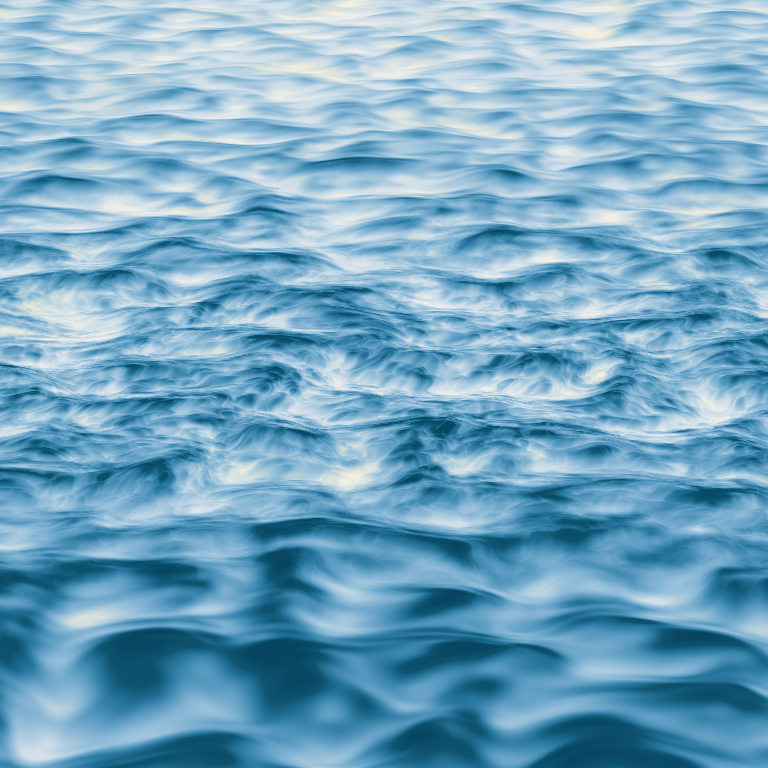
Write a WebGL 1 fragment shader that draws this texture.

```glsl
precision highp float;
// Rippled blue water receding into the distance, in focus across the middle.
uniform vec2 u_resolution;

vec2 gradientAt(vec2 cell) {
  vec3 h = fract(cell.xyx * vec3(0.1031, 0.1030, 0.0973));
  h += dot(h, h.yzx + 33.33);
  float angle = 6.2832 * fract((h.x + h.y) * h.z);
  return vec2(cos(angle), sin(angle));
}

float gradientNoise(vec2 p) {
  vec2 cell = floor(p);
  vec2 f = p - cell;
  vec2 s = f * f * f * (f * (f * 6.0 - 15.0) + 10.0);
  vec2 e = vec2(1.0, 0.0);
  float low = mix(dot(gradientAt(cell), f),
                  dot(gradientAt(cell + e.xy), f - e.xy), s.x);
  float high = mix(dot(gradientAt(cell + e.yx), f - e.yx),
                   dot(gradientAt(cell + e.xx), f - e.xx), s.x);
  return mix(low, high, s.y);
}

// Bending the lookup by the noise itself makes crests sharp on their far side.
float steepWave(vec2 p, float steepness) {
  return gradientNoise(p + vec2(0.0, steepness * gradientNoise(p)));
}

// Deep teal through blue to pale sky reflection.
vec3 waterColor(float tone) {
  vec3 color = mix(vec3(0.03, 0.27, 0.38), vec3(0.05, 0.32, 0.43), smoothstep(-0.15, 0.06, tone));
  color = mix(color, vec3(0.14, 0.45, 0.60), clamp((tone - 0.06) / 0.14, 0.0, 1.0));
  color = mix(color, vec3(0.31, 0.58, 0.73), clamp((tone - 0.20) / 0.17, 0.0, 1.0));
  color = mix(color, vec3(0.49, 0.69, 0.82), clamp((tone - 0.37) / 0.18, 0.0, 1.0));
  color = mix(color, vec3(0.66, 0.79, 0.87), clamp((tone - 0.55) / 0.19, 0.0, 1.0));
  color = mix(color, vec3(0.81, 0.87, 0.91), clamp((tone - 0.74) / 0.17, 0.0, 1.0));
  return mix(color, vec3(0.93, 0.93, 0.91), smoothstep(0.91, 1.2, tone));
}

void main() {
  vec2 uv = gl_FragCoord.xy / u_resolution;

  // Perspective: the horizon lies above the top edge.
  float depth = 1.0 / (1.7 - uv.y);
  vec2 water = vec2((uv.x - 0.5) * depth * 9.5, depth * 40.0) + 60.0;
  float focus = exp(-pow((uv.y - 0.5) / 0.19, 2.0));
  float nearFocus = exp(-pow((uv.y - 0.5) / 0.42, 2.0));

  // Swell and main waves.
  float swell = gradientNoise(water * vec2(0.4, 0.33) + 7.0);
  water.y += 0.8 * swell;
  water.x += 0.5 * gradientNoise(water * 0.5 + 31.0);
  float wave = steepWave(water, 0.55);

  // Mid-size chop rides on the waves and softens out of focus.
  vec2 ride = water + vec2(0.25, 0.9) * wave;
  float chop = steepWave(ride * vec2(1.6, 1.9) + 13.0, 0.4);
  float ripple = gradientNoise(ride * vec2(2.7, 3.6) + 47.0);

  // Fine crossing wavelets, visible only in the focal band.
  float wavelets = 0.0;
  float strength = 0.24;
  float slant = 0.35;
  vec2 fine = ride * vec2(2.6, 3.3);
  for (int i = 0; i < 3; i++) {
    vec2 tilted = vec2(fine.x, fine.y + slant * fine.x);
    float ridge = 1.0 - 2.6 * abs(gradientNoise(tilted + 19.0));
    wavelets += strength * (ridge - 0.45);
    fine = fine * 1.45 + vec2(5.3, 0.7 * ridge);
    slant *= -1.3;
    strength *= 0.8;
  }

  // Sky brightness grows with distance, with a glow near the top.
  float sky = 0.29 + 0.30 * uv.y + 0.17 * uv.y * uv.y;
  vec2 toGlow = (uv - vec2(0.43, 0.95)) / vec2(0.35, 0.13);
  sky += 0.14 * exp(-dot(toGlow, toGlow));

  float relief = 0.26 * swell + 0.80 * wave + 0.50 * chop;
  relief += (0.10 + 0.25 * nearFocus) * ripple;
  relief *= 1.0 - 0.25 * smoothstep(0.65, 1.0, uv.y);
  float tone = sky + relief + focus * wavelets;

  // Slightly warm light on patches of the brightest water.
  vec3 color = waterColor(tone);
  float warmth = smoothstep(0.0, 0.4, gradientNoise(water * 0.6 + 83.0));
  color += vec3(0.03, 0.01, -0.04) * warmth * smoothstep(0.6, 0.95, tone);
  gl_FragColor = vec4(color, 1.0);
}
```
